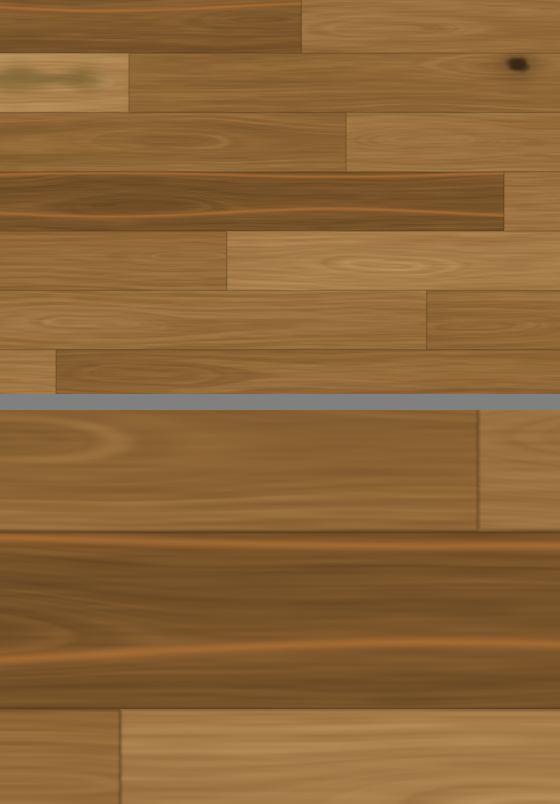
Top: the whole. Bottom: its middle third, enlarged.
Write a Shadertoy shader that draws this texture.

```glsl
// Hardwood floor: staggered planks with eyed grain, warm heartwood streaks and one knot.
#define ROW_HEIGHT 0.1505
#define ROW_OFFSET 0.0155
#define ASPECT 1.422
#define SEAM_WIDTH 0.003
#define SEAM_DARKNESS 0.20
#define RING_DENSITY 210.0
#define RING_CONTRAST 0.24
#define FIBRE_CONTRAST 0.17
#define KNOT vec2(1.315, 0.837)

const vec3 DARK_WOOD = vec3(0.42, 0.29, 0.14);
const vec3 MID_WOOD = vec3(0.57, 0.405, 0.215);
const vec3 PALE_WOOD = vec3(0.71, 0.55, 0.34);
const vec3 STREAK_WOOD = vec3(0.67, 0.43, 0.20);
const vec3 SMEAR_WOOD = vec3(0.47, 0.38, 0.20);
const vec3 KNOT_WOOD = vec3(0.23, 0.16, 0.08);

// Per row from the top: joint x, left tone, right tone, left eye x
const vec4 ROWS[7] = vec4[7](
    vec4(0.538, 0.20, 0.56, 0.66), vec4(0.230, 0.90, 0.46, 0.10),
    vec4(0.618, 0.44, 0.60, 0.44), vec4(0.900, 0.12, 0.62, 0.37),
    vec4(0.405, 0.50, 0.80, 0.48), vec4(0.762, 0.62, 0.52, 0.23),
    vec4(0.100, 0.72, 0.43, 0.05));

float hash(vec2 p) {
    vec3 q = fract(p.xyx * 0.1031);
    q += dot(q, q.yzx + 33.33);
    return fract((q.x + q.y) * q.z);
}

float noise(vec2 p) {
    vec2 i = floor(p), f = fract(p);
    f = f * f * (3.0 - 2.0 * f);
    return mix(mix(hash(i), hash(i + vec2(1, 0)), f.x),
               mix(hash(i + vec2(0, 1)), hash(i + vec2(1, 1)), f.x), f.y);
}

vec3 woodTone(float t) {
    return t < 0.5 ? mix(DARK_WOOD, MID_WOOD, max(t, -0.2) * 2.0)
                   : mix(MID_WOOD, PALE_WOOD, min(t, 1.1) * 2.0 - 1.0);
}

// Distance from the grain's eye; its contours flatten into long lines
float grainField(vec2 p, vec2 eye, float seed) {
    vec2 q = p - eye;
    float wave = sin(p.x * 6.0 + seed) + 0.5 * sin(p.x * 13.0 + p.y * 25.0 + seed * 2.0);
    q.y += 0.004 * wave + 0.010 * (noise(vec2(p.x * 5.0 + seed, p.y * 18.0)) - 0.5);
    return length(vec2(0.035 * (1.0 - exp(-q.x * q.x * 35.0)), q.y));
}

// Thin bright band with a softer glow
float streak(float v, float center) {
    float d = abs(v - center);
    return 0.75 * exp(-d * d * 1400.0) + 0.25 * exp(-d * 14.0);
}

vec3 floorColor(vec2 p) {
    // Plank lookup
    float down = (1.0 - p.y + ROW_OFFSET) / ROW_HEIGHT;
    float row = floor(down), v = fract(down);
    vec4 info = ROWS[clamp(int(row), 0, 6)];
    float joint = info.x * ASPECT;
    bool isLeft = p.x < joint;
    float seed = row * 7.3 + (isLeft ? 0.0 : 3.7);
    float tone = isLeft ? info.y : info.z;

    // Eye of the grain
    float eyeX = isLeft ? info.w : mix(joint, ASPECT, hash(vec2(seed, 2.0)));
    float eyeV = mix(0.38, 0.66, hash(vec2(seed, 5.0)));
    vec2 eye = vec2(eyeX, 1.0 + ROW_OFFSET - (row + eyeV) * ROW_HEIGHT);
    bool knotted = row == 1.0 && !isLeft;
    if (knotted) eye = KNOT;

    // Rings, fibres and broad shading
    float r = grainField(p, eye, seed);
    float rings = noise(vec2(r * RING_DENSITY + seed, p.x * 1.7))
                + 0.5 * noise(vec2(r * RING_DENSITY * 2.7, p.x * 4.0 + seed));
    float fibre = noise(vec2(p.x * 16.0 + seed, p.y * 310.0));
    float shade = sin(p.x * 4.0 + seed * 3.0) + sin(p.x * 2.3 + v * 5.0 + seed);
    tone += RING_CONTRAST * (rings - 0.75) + FIBRE_CONTRAST * (fibre - 0.5) + 0.03 * shade;
    vec3 color = woodTone(tone);

    // Heartwood streaks on the dark planks
    if (isLeft && info.y < 0.3) {
        float center = row == 0.0 ? 0.22 : 0.69;
        float bend = 0.065 * cos((p.x - 0.28) * 5.5);
        float glow = streak(v, center + bend) + streak(v, center - 0.64 - 0.5 * bend);
        color = mix(color, STREAK_WOOD, min(0.85 * glow, 0.9));
    }

    // Grey-green smear on the pale plank
    if (isLeft && info.y > 0.85) {
        float edge = 0.15 + 0.06 * sin(p.x * 34.0) + 0.08 * (noise(p * vec2(18, 60)) - 0.5);
        float smear = exp(-pow((v - 0.43) / edge, 2.0)) * smoothstep(0.29, 0.20, p.x);
        color = mix(color, SMEAR_WOOD, 0.75 * smear);
    }

    // Knot
    if (knotted) {
        vec2 k = (p - KNOT) * vec2(0.8, 1.0);
        float d = length(k) + 0.012 * (noise(p * 70.0) - 0.5);
        color = mix(color, KNOT_WOOD, 0.85 * smoothstep(0.028, 0.006, d));
        color *= 1.0 - 0.2 * exp(-dot(k, k) * 600.0);
    }

    // Seams
    float gap = min(min(v, 1.0 - v) * ROW_HEIGHT, abs(p.x - joint));
    return color * (1.0 - SEAM_DARKNESS * (1.0 - smoothstep(0.0, SEAM_WIDTH, gap)));
}

void mainImage(out vec4 fragColor, in vec2 fragCoord) {
    // Average four samples to smooth the edges
    vec3 sum = vec3(0.0);
    for (int i = 0; i < 4; i++) {
        vec2 jitter = vec2(i % 2, i / 2) * 0.5 - 0.25;
        sum += floorColor((fragCoord + jitter) / iResolution.xy * vec2(ASPECT, 1.0));
    }
    fragColor = vec4(sum * 0.25, 1.0);
}
```
